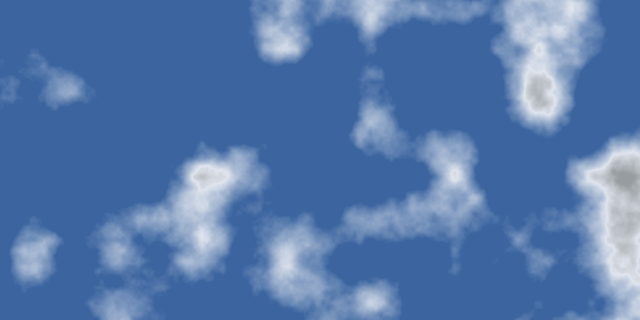
Reproduce this texture procedurally as a Shadertoy shader.

```glsl
// Soft white clouds with grey cores scattered over a plain blue sky.
// Layered value noise gives a density, which sets cover and then shade.
// The coarsest layer shuffles evenly spread values to keep cover balanced.

const vec3 SKY_BLUE    = vec3(0.237, 0.398, 0.628);
const vec3 CLOUD_WHITE = vec3(0.875, 0.895, 0.930);
const vec3 CORE_GREY   = vec3(0.590, 0.610, 0.625);

const float CELLS_PER_HEIGHT = 3.8;
const vec2  SKY_OFFSET       = vec2(0.6, 0.3);
const int   OCTAVES          = 6;
const float GAIN             = 0.47;
const float CLOUD_EDGE       = 0.515;
const float CLOUD_FULL       = 0.725;
const float CORE_DARK        = 0.850;

// Quadratic permutation of 0..63, running up the columns of the grid
float shuffledValue(ivec2 cell) {
    int k = 6 * cell.x + cell.y;
    return float((k * (2 * k + 1)) & 63) / 63.0;
}

// Integer hash of a cell and a seed, from 0 to 1
float hashedValue(ivec2 cell, int seed) {
    uint h = uint(cell.x) * 1597u + uint(cell.y) * 51749u + uint(seed) * 7919u;
    h = h * 747796405u + 2891336453u;
    h = ((h >> ((h >> 28u) + 4u)) ^ h) * 277803737u;
    h = (h >> 22u) ^ h;
    return float(h & 65535u) / 65535.0;
}

float cornerValue(ivec2 cell, int octave) {
    return octave == 0 ? shuffledValue(cell) : hashedValue(cell, octave);
}

// Smoothly interpolated lattice noise
float valueNoise(vec2 p, int octave) {
    ivec2 cell = ivec2(floor(p));
    vec2 f = fract(p);
    vec2 w = f * f * (3.0 - 2.0 * f);
    float low  = mix(cornerValue(cell, octave),
                     cornerValue(cell + ivec2(1, 0), octave), w.x);
    float high = mix(cornerValue(cell + ivec2(0, 1), octave),
                     cornerValue(cell + ivec2(1, 1), octave), w.x);
    return mix(low, high, w.y);
}

// Each octave doubles the frequency and fades the strength by the gain
float cloudDensity(vec2 p) {
    float density = 0.0;
    float amplitude = 1.0 - GAIN;
    for (int octave = 0; octave < OCTAVES; octave++) {
        density += amplitude * valueNoise(p, octave);
        p *= 2.0;
        amplitude *= GAIN;
    }
    return density;
}

// Linear ramp clamped to 0..1
float ramp(float start, float end, float x) {
    return clamp((x - start) / (end - start), 0.0, 1.0);
}

// Blue to white through the edge, then white to grey inside the core
vec3 cloudColor(float density) {
    vec3 cloud = mix(CLOUD_WHITE, CORE_GREY, ramp(CLOUD_FULL, CORE_DARK, density));
    return mix(SKY_BLUE, cloud, ramp(CLOUD_EDGE, CLOUD_FULL, density));
}

void mainImage(out vec4 fragColor, in vec2 fragCoord) {
    vec2 position = fragCoord / iResolution.y;
    float density = cloudDensity(position * CELLS_PER_HEIGHT + SKY_OFFSET);
    fragColor = vec4(cloudColor(density), 1.0);
}
```
